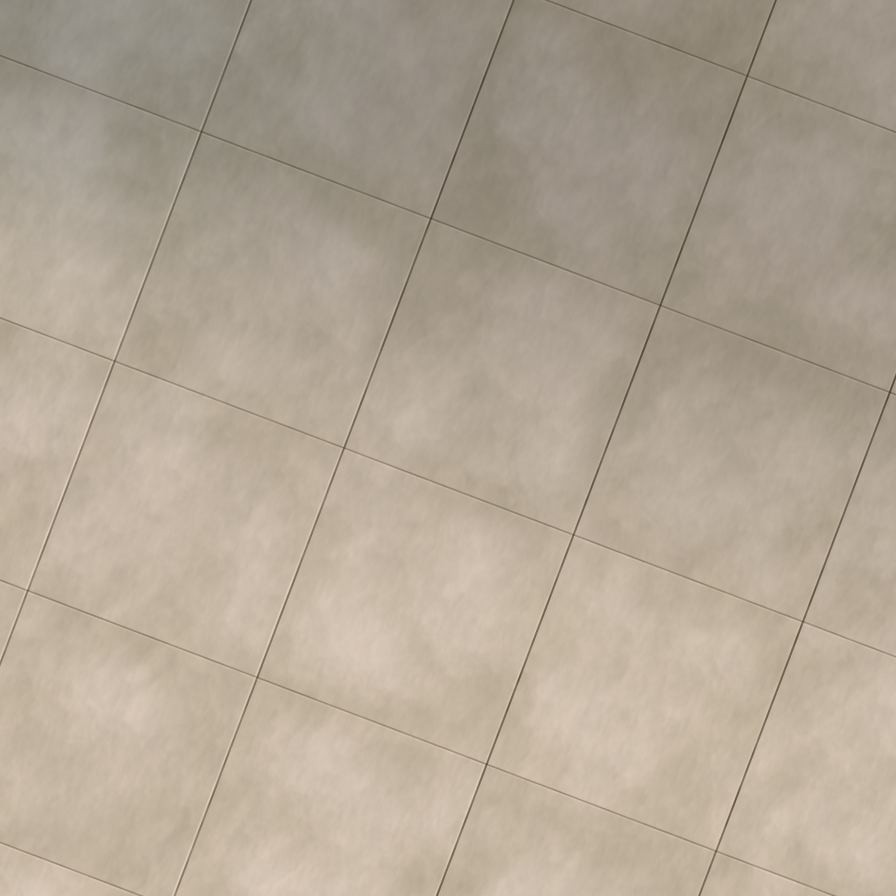
Write a Shadertoy shader that draws this texture.

```glsl
// Slanted beige stone floor tiles with thin bevelled joints and a soft shadow at the top.

float hash(vec2 p) {
    vec3 q = fract(p.xyx * vec3(0.1031, 0.1030, 0.0973));
    q += dot(q, q.yzx + 33.33);
    return fract((q.x + q.y) * q.z);
}

float noise(vec2 p) {
    vec2 i = floor(p), f = fract(p);
    f = f * f * f * (f * (f * 6.0 - 15.0) + 10.0);
    return mix(mix(hash(i), hash(i + vec2(1, 0)), f.x),
               mix(hash(i + vec2(0, 1)), hash(i + vec2(1, 1)), f.x), f.y);
}

// Layered noise centred on zero; each octave is turned to hide the lattice
float fbm(vec2 p) {
    float sum = 0.0, amp = 0.5;
    for (int i = 0; i < 5; i++) {
        sum += amp * (noise(p) - 0.5);
        p = mat2(1.6, 1.2, -1.2, 1.6) * p + 7.3;
        amp *= 0.55;
    }
    return sum;
}

// Antialiased stripe around d = 0
float stripe(float d, float halfWidth, float pixel) {
    return clamp((halfWidth - abs(d)) / pixel + 0.5, 0.0, 1.0);
}

void mainImage(out vec4 fragColor, in vec2 fragCoord) {
    vec2 uv = fragCoord / iResolution.y;
    float pixel = 1.0 / iResolution.y;

    // Rotated square grid
    float side = 0.2738;
    vec2 across = vec2(0.9353, -0.3540), up = vec2(0.3540, 0.9353);
    vec2 fromCorner = uv - vec2(0.3841, 0.5);
    vec2 p = vec2(dot(fromCorner, across), dot(fromCorner, up)) / side;
    vec2 cell = floor(p), local = fract(p);
    vec2 joint = (p - floor(p + 0.5)) * side;

    // Shadow with an edge that falls and softens to the right
    float spread = 0.17 + 0.20 * uv.x;
    float shadow = smoothstep(-spread, spread, uv.y - 0.80 + 0.30 * uv.x);
    shadow *= 1.0 - 0.22 * smoothstep(0.4, 1.0, uv.x);
    shadow += 0.22 * smoothstep(0.15, 0.65, uv.y) * (1.0 - shadow);
    vec3 color = mix(vec3(0.79, 0.73, 0.655), vec3(0.565, 0.53, 0.48), shadow);

    // Cool light in the upper left corner
    float cool = exp(-12.0 * dot(uv - vec2(0.1, 1.0), uv - vec2(0.1, 1.0)));
    color += cool * vec3(0.015, 0.035, 0.045);

    // Cloudy stone, different in every tile, paler towards the middle
    vec2 stone = local + 19.0 * vec2(hash(cell + 40.0), hash(cell + 71.0));
    float clouds = fbm(stone * 3.5);
    float mottle = fbm(stone * vec2(15.0, 10.0) + 3.0 * clouds);
    float streaks = fbm(stone * vec2(60.0, 24.0));
    vec2 inset = local * (1.0 - local) * 4.0;
    float middle = smoothstep(0.0, 0.9, inset.x * inset.y + 0.6 * clouds) - 0.5;
    float tone = 0.13 * clouds + 0.08 * mottle + 0.05 * streaks + 0.045 * middle;
    tone += 0.02 * (hash(cell + 13.0) - 0.5);
    color *= 1.0 + tone;
    color.b += 0.10 * clouds * 0.3 + 0.012 * middle;

    // Joints: a lit bevel beside a dark gap, worn along their length
    float wear = 0.85 + 0.5 * fbm(uv * 45.0);
    float lit = mix(0.65, 0.25, smoothstep(0.1, 0.8, uv.x));
    float bevelX = stripe(joint.x + 0.0021, 0.0011, pixel) * lit;
    float bevelY = stripe(joint.y + 0.0020, 0.0009, pixel) * 0.25;
    color = mix(color, color * 1.18 + 0.02, max(bevelX, bevelY) * wear);
    float gapY = stripe(joint.y, 0.0009, pixel) * 0.62;
    float gapX = stripe(joint.x, 0.0011, pixel) * mix(0.70, 0.95, smoothstep(0.1, 0.7, uv.x));
    color = mix(color, color * vec3(0.60, 0.56, 0.51), gapY * wear);
    color = mix(color, color * vec3(0.50, 0.47, 0.43), gapX * wear);

    fragColor = vec4(clamp(color, 0.0, 1.0), 1.0);
}
```
